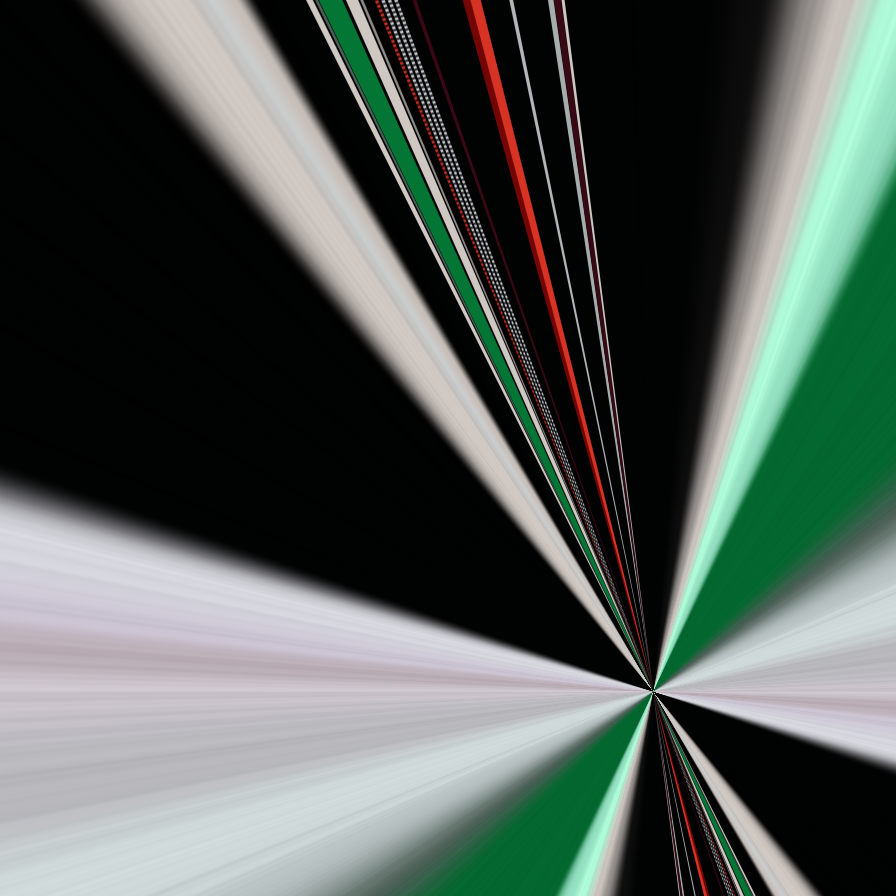
A WebGL 1 fragment shader for this background:

```glsl
precision highp float;
// Rays of light through one off-centre point, mirrored across it.
// Colour depends on the line's angle (mod 180 degrees): wide soft fans come from
// chained gradient stops, thin beams from antialiased bands, some cut into dots.
uniform vec2 u_resolution;

const vec2 CENTER = vec2(0.729, 0.228);
const float FIRST_ANGLE = -25.0;     // start of the half turn, in degrees
const float STREAK_AMOUNT = 0.10;
const float DOT_RATE = 190.0;        // dots per canvas unit along a beam
const vec3 BLACK = vec3(0.004, 0.006, 0.006);
const vec3 SILVER = vec3(0.83, 0.83, 0.86);
const vec3 LAVENDER = vec3(0.80, 0.77, 0.83);
const vec3 MAUVE = vec3(0.72, 0.67, 0.70);
const vec3 GRAY = vec3(0.72, 0.72, 0.74);
const vec3 FROST = vec3(0.81, 0.85, 0.85);
const vec3 SLATE = vec3(0.30, 0.37, 0.34);
const vec3 GREEN = vec3(0.01, 0.40, 0.18);
const vec3 MINT = vec3(0.56, 0.86, 0.74);
const vec3 BRIGHT_MINT = vec3(0.68, 0.98, 0.85);
const vec3 BEIGE = vec3(0.81, 0.78, 0.76);
const vec3 TAUPE = vec3(0.56, 0.54, 0.53);
const vec3 RED = vec3(0.84, 0.20, 0.14);
const vec3 DARK_RED = vec3(0.45, 0.02, 0.02);
const vec3 MAROON = vec3(0.22, 0.03, 0.08);

float hash(float n) {
  return fract(sin(n * 127.1) * 4375.85);
}

// One-dimensional gradient noise, roughly -0.5 to 0.5
float gradientNoise(float x) {
  float i = floor(x), f = x - i;
  float left = (hash(i) * 2.0 - 1.0) * f;
  float right = (hash(i + 1.0) * 2.0 - 1.0) * (f - 1.0);
  return mix(left, right, f * f * f * (f * (f * 6.0 - 15.0) + 10.0));
}

// Gradient stop: fades to a colour between two angles
void fade(inout vec3 c, float a, float from, float to, vec3 color) {
  c = mix(c, color, smoothstep(from, to, a));
}

// Coverage of an angular band whose edges have half-width w
float band(float a, float lo, float hi, float w) {
  return smoothstep(lo - w, lo + w, a) - smoothstep(hi - w, hi + w, a);
}

// Broad soft fans, in order of rising angle
vec3 fans(float a) {
  vec3 c = BLACK;
  fade(c, a, -19.5, -14.5, SILVER);
  fade(c, a, -12.0, -7.0, LAVENDER);
  fade(c, a, -7.5, -4.0, MAUVE);
  fade(c, a, -4.0, 0.0, LAVENDER * vec3(1.0, 1.0, 0.97));
  fade(c, a, 0.5, 6.0, GRAY);
  fade(c, a, 10.0, 17.0, FROST);
  fade(c, a, 20.0, 29.0, FROST * 0.87);
  fade(c, a, 27.0, 37.5, SLATE);
  fade(c, a, 35.0, 46.0, GREEN);
  fade(c, a, 63.8, 66.8, MINT);
  fade(c, a, 67.5, 70.5, BRIGHT_MINT);
  fade(c, a, 71.0, 74.5, BEIGE * 0.97);
  fade(c, a, 74.5, 77.8, TAUPE);
  fade(c, a, 77.0, 81.3, vec3(0.05));
  fade(c, a, 81.0, 86.0, BLACK);
  // Narrow beige fan
  fade(c, a, 119.8, 121.2, BEIGE * 0.96);
  fade(c, a, 121.4, 122.6, vec3(0.77, 0.78, 0.78));
  fade(c, a, 122.6, 124.2, BEIGE);
  fade(c, a, 126.0, 127.8, BEIGE * 0.87);
  fade(c, a, 127.4, 130.3, BLACK);
  return c;
}

// Thin beams; px is the half-width of a pixel in degrees
void beams(inout vec3 c, float a, float r, float px) {
  float w = max(px, 0.06);
  c = mix(c, BEIGE, band(a, 116.2, 116.65, w));
  c = mix(c, SLATE, band(a, 115.85, 116.05, w));
  c = mix(c, GREEN * 1.15, band(a, 114.2, 115.8, w));
  c = mix(c, BEIGE, band(a, 113.1, 113.95, w));
  c = mix(c, TAUPE, band(a, 112.75, 112.95, w));
  c = mix(c, MAROON, band(a, 108.9, 109.2, w));
  c = mix(c, DARK_RED, band(a, 104.75, 105.4, w));
  c = mix(c, RED, band(a, 104.0, 104.8, w));
  c = mix(c, SILVER, band(a, 101.45, 101.75, w) * 0.85);
  c = mix(c, FROST * 0.8, band(a, 98.2, 98.65, w));
  c = mix(c, MAROON, band(a, 97.6, 98.15, w));
  c = mix(c, BEIGE, band(a, 97.3, 97.55, w));

  // Dotted beams: alternate strands are shifted along their length
  for (int i = 0; i < 4; i++) {
    float k = float(i);
    float mid = 110.4 + 0.47 * k;
    float dots = 0.5 + 0.5 * sin(6.2832 * (r * DOT_RATE + hash(k + 3.0)));
    vec3 tint = i == 3 ? RED : SILVER;
    c = mix(c, tint, band(a, mid - 0.13, mid + 0.13, w) * (0.25 + 0.7 * dots));
  }
}

void main() {
  vec2 p = gl_FragCoord.xy / u_resolution - CENTER;
  float r = max(length(p), 0.0005);
  float angle = degrees(atan(p.y, p.x));
  float a = mod(angle - FIRST_ANGLE, 180.0) + FIRST_ANGLE;
  float px = 40.0 / (r * min(u_resolution.x, u_resolution.y));

  vec3 color = fans(a);
  float streaks = gradientNoise(a * 0.7) + 0.6 * gradientNoise(a * 2.1);
  color *= 1.0 + STREAK_AMOUNT * streaks;
  beams(color, a, r, px);
  gl_FragColor = vec4(color, 1.0);
}
```
